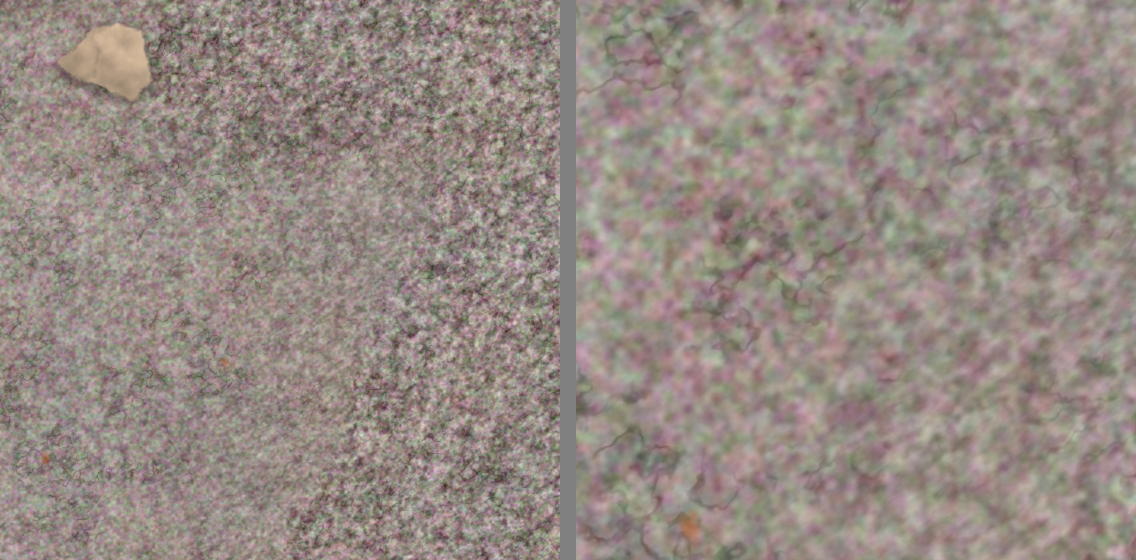
Left: the whole. Right: its middle third, enlarged.
This texture is drawn by a three.js fragment shader. Its source:

```glsl
varying vec2 vUv;

const vec3 ROCK = vec3(0.566, 0.521, 0.496);
const vec3 WARM_SHIFT = vec3(0.030, -0.008, -0.025);
const vec3 GREEN_SHIFT = vec3(-0.075, 0.115, -0.02);
const vec3 BLUE_SHIFT = vec3(-0.02, -0.015, 0.085);
const vec3 PEBBLE = vec3(0.73, 0.635, 0.535);
const vec3 RUST = vec3(0.67, 0.40, 0.26);
const float GRAIN_SCALE = 78.0;
const float TINT_SCALE = 165.0;
const float CLUSTER_SCALE = 19.0;
const float VEIN_SCALE = 52.0;
const float ROUGH_CONTRAST = 0.46;
const float PLAIN_CONTRAST = 0.26;
const float WORN_CONTRAST = 0.16;
const float FINE_CONTRAST = 0.17;
const vec2 PEBBLE_CENTRE = vec2(0.190, 0.892);
const mat2 LEAN = mat2(0.82, 0.57, -0.57, 0.82);

float hash(vec2 p) {
  vec3 q = fract(vec3(p.xyx) * 0.1031);
  q += dot(q, q.yzx + 33.33);
  return fract((q.x + q.y) * q.z);
}

float noise(vec2 p) {
  vec2 cell = floor(p);
  vec2 f = fract(p);
  f = f * f * (3.0 - 2.0 * f);
  float low = mix(hash(cell), hash(cell + vec2(1.0, 0.0)), f.x);
  float high = mix(hash(cell + vec2(0.0, 1.0)), hash(cell + 1.0), f.x);
  return mix(low, high, f.y);
}

// Layered noise, centred on zero
float fbm(vec2 p) {
  float sum = 0.0;
  float weight = 0.55;
  for (int i = 0; i < 4; i++) {
    sum += weight * (noise(p) - 0.5);
    p = LEAN * p * 1.93 + 17.3;
    weight *= 0.55;
  }
  return sum;
}

// Thin winding lines where the noise crosses zero
float veins(vec2 p) {
  return smoothstep(0.11, 0.0, abs(fbm(p)));
}

float blob(vec2 p, vec2 centre, vec2 radius) {
  vec2 d = (p - centre) / radius;
  return exp(-dot(d, d));
}

float plane(vec2 q, vec2 normal, float offset) {
  return dot(q, normal) - offset;
}

// Angular pebble as an intersection of half planes
float pebbleDistance(vec2 q) {
  float d = plane(q, vec2(-0.69, 0.72), 0.057);
  d = max(d, plane(q, vec2(-0.27, 0.96), 0.061));
  d = max(d, plane(q, vec2(0.33, 0.94), 0.071));
  d = max(d, plane(q, vec2(0.98, 0.21), 0.073));
  d = max(d, plane(q, vec2(0.62, -0.78), 0.081));
  d = max(d, plane(q, vec2(-0.38, -0.92), 0.048));
  return max(d, plane(q, vec2(-0.74, -0.67), 0.065));
}

vec3 pebbleColor(vec2 q) {
  float ridge = q.x - 0.3 * q.y + 0.018 + 0.10 * fbm(q * 24.0 + 5.0);
  float facet = smoothstep(-0.014, 0.014, ridge);
  float crease = exp(-pow(ridge / 0.012, 2.0));
  float lower = smoothstep(0.01, -0.07, q.y + 0.4 * q.x);
  float light = 0.97 + 0.08 * facet - 0.08 * crease - 0.12 * lower;
  return PEBBLE * (light + 0.34 * fbm(q * 30.0));
}

float fleck(vec2 p, vec2 centre) {
  vec2 d = (p - centre) / vec2(0.009, 0.016);
  return smoothstep(1.0, 0.3, length(d) + 0.8 * fbm(p * 90.0));
}

void main() {
  vec2 p = vUv;

  // Rough ground right of a slanted edge and along the top
  float wobble = 0.08 * fbm(p * 14.0);
  float edge = p.x - (0.50 + 0.41 * p.y) + wobble;
  float rightSide = smoothstep(-0.03, 0.03, edge);
  float topSide = smoothstep(0.66, 0.80, p.y + wobble) * smoothstep(0.18, 0.38, p.x);
  float rough = max(rightSide, topSide);
  float worn = smoothstep(-0.34, -0.08, edge) * (1.0 - rough);

  // Leaning grain, drawn out into streaks on the worn face
  vec2 along = LEAN * p.yx;
  float grain = fbm(along * vec2(1.15, 0.88) * GRAIN_SCALE);
  float streak = fbm(along * vec2(125.0, 62.0) + 31.0);
  float fine = noise(p * 175.0) + 0.6 * noise(LEAN * p * 240.0) - 0.8;
  float contrast = mix(PLAIN_CONTRAST, ROUGH_CONTRAST, rough);
  contrast = mix(contrast, WORN_CONTRAST, worn);
  float light = contrast * grain + 0.22 * worn * streak;
  light += FINE_CONTRAST * mix(0.75, 1.0, rough) * fine;

  // Dark crust: clusters of thin veins between paler flats
  float patches = fbm(p * CLUSTER_SCALE + 9.0);
  float cluster = smoothstep(-0.08, 0.16, patches);
  cluster = mix(cluster, 0.6 + 0.4 * cluster, rough);
  float vein = veins(along * vec2(1.1, 0.9) * VEIN_SCALE + 41.0);
  float crust = cluster * (0.025 + 0.115 * vein);
  light += 0.045 - crust * (1.0 - 0.35 * worn);
  light += 0.05 * fbm(p * 6.0 + 3.0);

  // Shadowed hollows, pale shelf and upright cracks
  light -= 0.06 * blob(p, vec2(0.52, 0.76), vec2(0.20, 0.030));
  light -= 0.06 * blob(p, vec2(0.27, 0.71), vec2(0.12, 0.030));
  light -= 0.09 * blob(p, vec2(0.02, 0.99), vec2(0.18, 0.03));
  light -= 0.05 * blob(p, vec2(0.36, 0.17), vec2(0.08, 0.12));
  light += 0.035 * blob(p, vec2(0.15, 0.64), vec2(0.22, 0.08));
  float crackX = abs(abs(p.x - 0.302 + 0.025 * fbm(p * 30.0)) - 0.017);
  light -= 0.09 * smoothstep(0.008, 0.001, crackX) * smoothstep(0.83, 0.88, p.y);

  // Fine colour speckle
  float tintGain = mix(1.0, 0.7, worn);
  float green = noise(p * TINT_SCALE + 71.0) + 0.5 * noise(p * 90.0 + 23.0) - 0.75;
  float blue = noise(p * TINT_SCALE + 137.0) - 0.5;
  vec3 color = ROCK + light + tintGain * (GREEN_SHIFT * green + BLUE_SHIFT * blue);
  color += WARM_SHIFT * fbm(p * 7.0 + 53.0);

  // Rust flecks
  float rust = max(fleck(p, vec2(0.081, 0.180)), fleck(p, vec2(0.401, 0.352)));
  color = mix(color, RUST + 0.3 * light, 0.75 * rust);

  // Pebble with its contact shadow
  vec2 q = p - PEBBLE_CENTRE;
  float shadow = smoothstep(0.018, -0.006, pebbleDistance(q + vec2(0.003, 0.008)));
  color *= 1.0 - 0.30 * shadow;
  float body = smoothstep(0.004, -0.004, pebbleDistance(q) + 0.015 * fbm(p * 45.0));
  color = mix(color, pebbleColor(q), body);

  gl_FragColor = vec4(clamp(color, 0.0, 1.0), 1.0);
}
```
